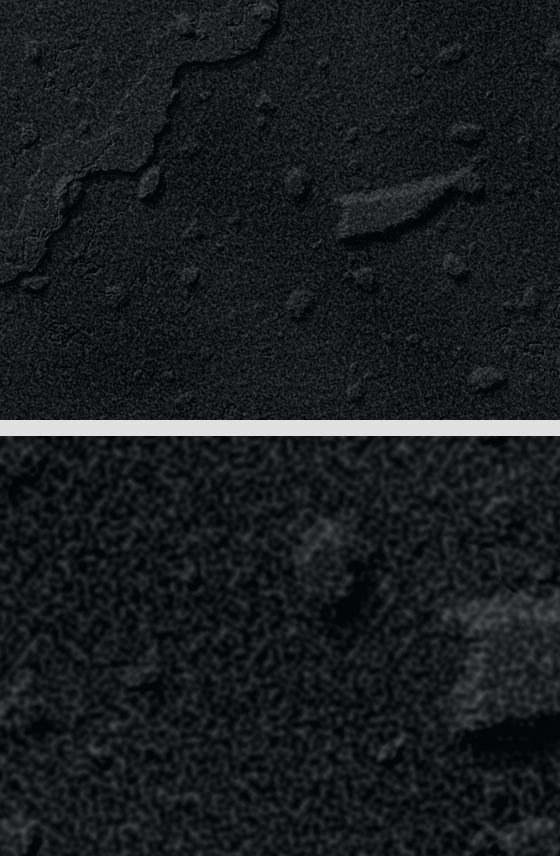
Top, the full canvas; bottom, a detail of the centre.
Give the GLSL for this texture, as a Shadertoy shader.

```glsl
// Dark volcanic ground: gritty black soil with a broken crust, cracks, buried stones and a long flake.

const vec3  TINT         = vec3(-0.010, 0.0, 0.012); // cool shift added to grey
const float BASE_TONE    = 0.094;
const float GROUND_DRIFT = 0.055;
const float GRAIN_FREQ   = 165.0;
const float GRAIN_FINE   = 0.150;
const float GRAIN_COARSE = 0.075;
const float GRAIN_SKEW   = 2.2;
const float LIT_GAIN     = 0.105;
const float SHADOW_GAIN  = 42.0;
const float RAISED_GAIN  = 1.6;
const vec2  TO_LIGHT     = vec2(-0.5, 0.866);
const mat2  TURN         = mat2(0.8, 0.6, -0.6, 0.8);
const float CRUST_HEIGHT = 0.018;
const float LEDGE_HEIGHT = 0.005;
const float FLAKE_HEIGHT = 0.028;
const vec2  FLAKE_HEAD   = vec2(0.835, 0.475);
const vec2  FLAKE_TIP    = vec2(1.135, 0.605);

vec2 hash2(vec2 p) {
    vec3 q = fract(p.xyx * vec3(0.1031, 0.1030, 0.0973));
    q += dot(q, q.yzx + 33.33);
    return fract((q.xx + q.yz) * q.zy);
}

float cornerSlope(vec2 cell, vec2 offset) {
    float angle = 6.2832 * hash2(cell).x;
    return dot(vec2(cos(angle), sin(angle)), offset);
}

// Gradient noise, roughly -0.7 to 0.7
float noise(vec2 p) {
    vec2 i = floor(p), f = fract(p);
    vec2 u = f * f * f * (f * (f * 6.0 - 15.0) + 10.0);
    vec2 e = vec2(0.0, 1.0);
    return mix(mix(cornerSlope(i, f), cornerSlope(i + e.yx, f - e.yx), u.x),
               mix(cornerSlope(i + e, f - e), cornerSlope(i + 1.0, f - 1.0), u.x), u.y);
}

float fbm(vec2 p) {
    float sum = 0.0, amp = 0.5;
    for (int i = 0; i < 4; i++) {
        sum += amp * noise(p);
        p = 2.0 * TURN * p + 7.3;
        amp *= 0.5;
    }
    return sum;
}

// Signed distance to the crust in the upper left, negative on it
float crustDistance(vec2 p) {
    float along = p.x + p.y;
    float wave = 0.05 * sin(6.2832 * (along - 0.33) / 0.53);
    return 0.7 * (p.x - p.y + 0.325 - wave) + 0.075 * fbm(p * 9.0 + 3.0);
}

// Sagging flake, blunt at the head and drawn out to a thin tip
float flakeDistance(vec2 p) {
    vec2 axis = FLAKE_TIP - FLAKE_HEAD, q = p - FLAKE_HEAD;
    float t = clamp(dot(q, axis) / dot(axis, axis), 0.0, 1.0);
    q.y += 0.022 * sin(3.1416 * t);
    float taper = length(q - axis * t) - 0.056 * (1.0 - t * t) - 0.006;
    return max(taper, 0.800 - p.x);
}

// Scattered worn stones, one per cell at most
float stones(vec2 p, float cellSize, float density, float seed) {
    vec2 cell = floor(p / cellSize);
    float top = 0.0;
    for (int y = -1; y <= 1; y++)
    for (int x = -1; x <= 1; x++) {
        vec2 id = cell + vec2(x, y);
        vec2 place = hash2(id + seed), kind = hash2(id + seed + 41.7);
        vec2 q = p - (id + 0.15 + 0.7 * place) * cellSize;
        float angle = 6.2832 * kind.y, radius = cellSize * mix(0.13, 0.25, place.x);
        q = mat2(cos(angle), sin(angle), -sin(angle), cos(angle)) * q;
        float r = length(q * vec2(0.9, 1.0 + 0.6 * kind.y)) / radius;
        float body = 1.0 - smoothstep(0.42, 1.0, r);
        float bulk = radius * mix(0.22, 0.52, place.y);
        top = max(top, step(kind.x, density) * bulk * body);
    }
    return top;
}

// Height of the ground without the grain
float relief(vec2 p) {
    vec2 warp = vec2(fbm(p * 20.0), fbm(p * 20.0 + 51.0));
    vec2 q = p + 0.024 * warp;
    float edge = crustDistance(p);
    float crust = 1.0 - smoothstep(-0.010, 0.003, edge);
    float ledge = 1.0 - smoothstep(-0.008, 0.002, edge + 0.13 + 0.09 * noise(p * 5.0) + 0.03 * warp.x);
    float flake = 1.0 - smoothstep(-0.030, 0.003, flakeDistance(q));
    float h = CRUST_HEIGHT * crust - LEDGE_HEIGHT * ledge + FLAKE_HEIGHT * flake;
    h += stones(q, 0.20, 0.68, 5.0) * (1.0 - flake);
    h += stones(p + 0.009 * warp, 0.072, 0.33, 19.0);
    // Crumbs, then cracks that gather mostly on the crust
    h += 0.0060 * warp.x + 0.0014 * noise(p * 75.0);
    float crackLine = abs(noise(p * 5.0 + 0.55 * warp + 13.0));
    float cracked = smoothstep(0.05, 0.35, noise(p * 2.3 + 8.0) + 0.22 * crust);
    return h - 0.006 * cracked * (1.0 - smoothstep(0.0, 0.045, crackLine));
}

void mainImage(out vec4 fragColor, in vec2 fragCoord) {
    vec2 p = fragCoord / iResolution.y;

    // Light from the upper left, with a soft shadow
    float h = relief(p);
    float lit = (h - relief(p + TO_LIGHT * 0.005)) / 0.005;
    float shadow = max(0.0, relief(p + TO_LIGHT * 0.024) - h - 0.003);
    float tone = BASE_TONE + RAISED_GAIN * h + GROUND_DRIFT * fbm(p * 3.0 + 2.0);
    tone += LIT_GAIN * clamp(lit, -1.2, 0.8);

    // Gritty grain with sparse bright specks, fading where shadow falls
    vec2 g = TURN * p * GRAIN_FREQ;
    float grain = GRAIN_FINE * noise(g) + GRAIN_COARSE * noise(TURN * g * 0.53 + 9.0);
    tone = (tone + grain * (1.0 + GRAIN_SKEW * grain)) * exp(-SHADOW_GAIN * shadow);

    fragColor = vec4(max(vec3(max(tone, 0.022)) + TINT, 0.0), 1.0);
}
```
